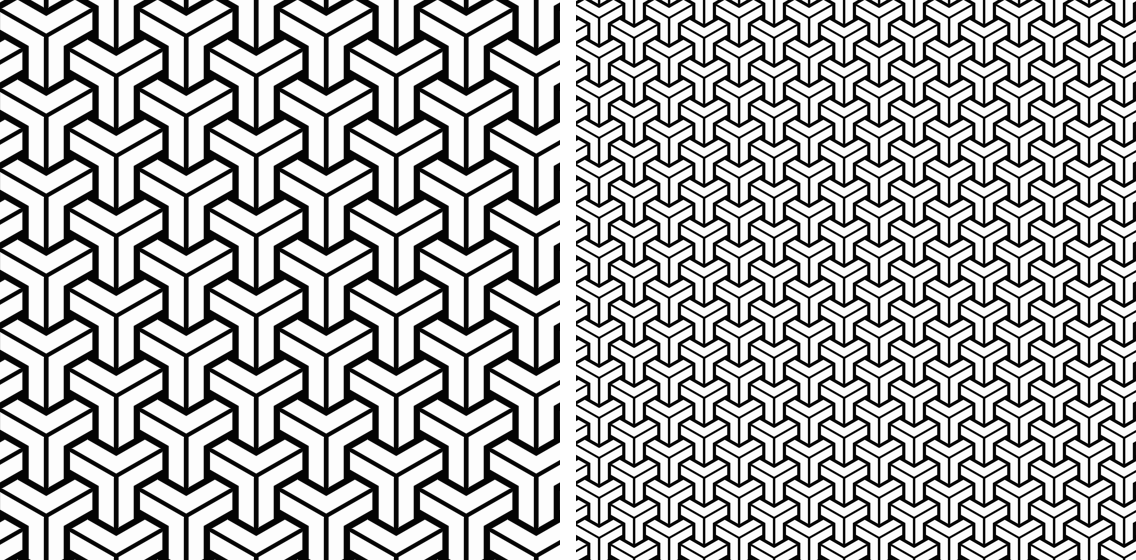
Left: one tile. Right: repeated 2 by 2.
Give the GLSL for this pattern, as a three.js fragment shader.

```glsl
varying vec2 vUv;

// Signed distance to the three white faces of a tripod, negative inside
float tripodFaces(vec2 p) {
  p.x = abs(p.x);

  // Position along and across the nearer arm: raised side arm or vertical leg
  float side = dot(p, vec2(0.866, 0.5));
  bool onSide = side > -p.y;
  float along = onSide ? side : -p.y;
  float across = onSide ? abs(dot(p, vec2(-0.5, 0.866))) : p.x;

  // Arm edges and pointed tip
  float body = max(across - 0.125, 0.866 * along + 0.5 * across - 0.33);

  // Ridge line down the middle of the arm
  float ridge = (onSide ? 0.015 : 0.017) - across;
  return max(body, ridge);
}

void main() {
  // Four repeats across, seven up
  vec2 grid = vUv * vec2(4.0, 7.0) - vec2(0.33, 0.55);
  float pixel = fwidth(grid.x);

  // Two staggered columns per repeat, each with the tripods below and above
  float faces = 1.0;
  for (int column = 0; column < 2; column++) {
    vec2 cell = grid + 0.5 * float(column);
    float x = fract(cell.x + 0.5) - 0.5;
    for (int row = 0; row < 2; row++) {
      float y = (fract(cell.y) - float(row)) * 0.57735;
      faces = min(faces, tripodFaces(vec2(x, y)));
    }
  }

  // White faces on black
  float ink = smoothstep(-0.75 * pixel, 0.75 * pixel, faces);
  gl_FragColor = vec4(vec3(mix(0.993, 0.015, ink)), 1.0);
}
```
